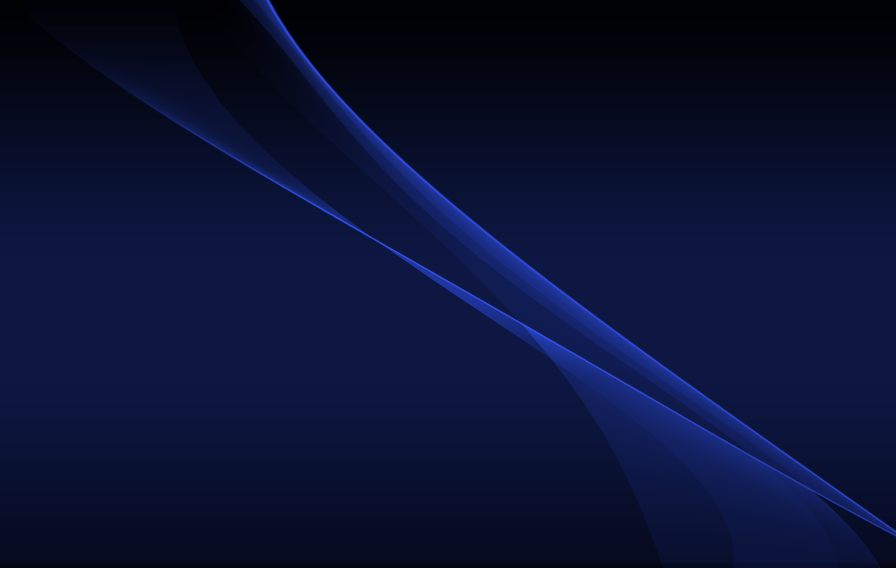
This background is drawn by a WebGL 1 fragment shader. Its source:

```glsl
precision highp float;

uniform vec2 u_resolution;

// Backdrop colours
const vec3 TOP_COLOR = vec3(0.0, 0.0, 0.004);
const vec3 MIDDLE_COLOR = vec3(0.05, 0.09, 0.26);
const vec3 BOTTOM_COLOR = vec3(0.02, 0.035, 0.11);

// Ribbon colours
const vec3 SILK_COLOR = vec3(0.17, 0.29, 0.86);
const vec3 RIM_COLOR = vec3(0.21, 0.34, 1.0);

// Each edge: x at the top, then forward differences over quarter heights
const float RIGHT_RIM_START = 0.299;
const vec4 RIGHT_RIM = vec4(0.128, 0.061, -0.033, 0.012);
const float LEFT_RIM_START = 0.013;
const vec4 LEFT_RIM = vec4(0.219, 0.054, -0.052, 0.065);
const float TWIST_START = 0.193;
const vec4 TWIST = vec4(0.093, 0.111, -0.089, -0.057);
const float VEIL_START = 0.229;
const vec4 VEIL = vec4(0.141, 0.029, -0.071, 0.057);
const float FOLD_START = 0.267;
const vec4 FOLD = vec4(0.133, 0.040, 0.011, -0.148);
const float INNER_FOLD_START = 0.284;
const vec4 INNER_FOLD = vec4(0.130, 0.046, 0.0005, -0.099);

// Widths as fractions of the canvas width
const float RIM_WIDTH = 0.0018;
const float RIGHT_GLOW_WIDTH = 0.014;
const float FAN_GLOW_WIDTH = 0.045;

// Binomial terms for an edge at depth t, where 0 is the top
vec4 edgeBasis(float t) {
  float s = 4.0 * t;
  float b2 = s * (s - 1.0) / 2.0;
  float b3 = b2 * (s - 2.0) / 3.0;
  return vec4(s, b2, b3, b3 * (s - 3.0) / 4.0);
}

// Smooth coverage of the strip between two edges, empty if they cross
float span(float x, float left, float right) {
  float soft = 0.9 / u_resolution.x;
  float inside = min(x - left, right - x);
  return smoothstep(-soft, soft, inside);
}

float rimLine(float offset) {
  float d = offset / RIM_WIDTH;
  return exp(-d * d);
}

vec3 backdrop(float t) {
  vec3 color = mix(TOP_COLOR, MIDDLE_COLOR, smoothstep(-0.05, 0.5, t));
  color = mix(color, BOTTOM_COLOR, smoothstep(0.62, 1.08, t));
  return color * (1.0 - 0.5 * smoothstep(0.988, 0.994, t));
}

void main() {
  vec2 uv = gl_FragCoord.xy / u_resolution;
  float x = uv.x;
  float t = 1.0 - uv.y;

  // Edges at this height
  vec4 basis = edgeBasis(t);
  float rightRim = RIGHT_RIM_START + dot(RIGHT_RIM, basis);
  float leftRim = LEFT_RIM_START + dot(LEFT_RIM, basis);
  float twist = TWIST_START + dot(TWIST, basis);
  float veil = VEIL_START + dot(VEIL, basis);
  float fold = FOLD_START + dot(FOLD, basis);
  float innerFold = INNER_FOLD_START + dot(INNER_FOLD, basis);

  // Right ribbon: stacked sheets that brighten towards the rim
  float sheets = 0.10 * smoothstep(0.0, 0.5, t) * span(x, max(veil, leftRim), rightRim)
               + 0.15 * span(x, max(fold, leftRim), rightRim)
               + 0.10 * span(x, max(innerFold, leftRim), rightRim);
  float rightGlow = 0.38 * exp(-abs(rightRim - x) / RIGHT_GLOW_WIDTH)
                  * span(x, max(veil, leftRim), rightRim);
  float silk = (sheets + rightGlow) * mix(1.0, 0.6, smoothstep(0.5, 0.9, t));

  // Left wing, brightest along its lower edge
  float across = clamp((twist - x) / max(twist - leftRim, 0.001), 0.0, 1.0);
  float wing = 0.11 + 0.42 * pow(across, 4.0) * smoothstep(0.05, 0.35, t);
  wing += 0.3 * smoothstep(0.28, 0.41, t);
  silk += wing * smoothstep(-0.05, 0.2, t) * span(x, leftRim, twist);

  // Narrow turned strip, opening into the fan
  silk += mix(0.6, 0.06, smoothstep(0.5, 0.68, t))
        * span(x, twist, min(leftRim, innerFold));
  float fan = 0.07 * span(x, veil, min(leftRim, innerFold))
            + 0.06 * span(x, veil, min(leftRim, fold));
  float fanGlow = 0.30 * exp(-abs(leftRim - x) / FAN_GLOW_WIDTH)
                * span(x, veil, min(leftRim, innerFold));
  silk += (fan + fanGlow) * (1.0 - 0.4 * smoothstep(0.75, 1.0, t));

  // Bright rims
  float rightLine = rimLine(x - rightRim) * mix(0.85, 0.65, t);
  float leftLine = rimLine(x - leftRim) * smoothstep(0.12, 0.42, t)
                 * mix(0.9, 0.55, smoothstep(0.55, 0.9, t));

  vec3 color = mix(backdrop(t), SILK_COLOR, clamp(silk, 0.0, 0.9));
  color = mix(color, RIM_COLOR, max(rightLine, leftLine));
  gl_FragColor = vec4(color, 1.0);
}
```
